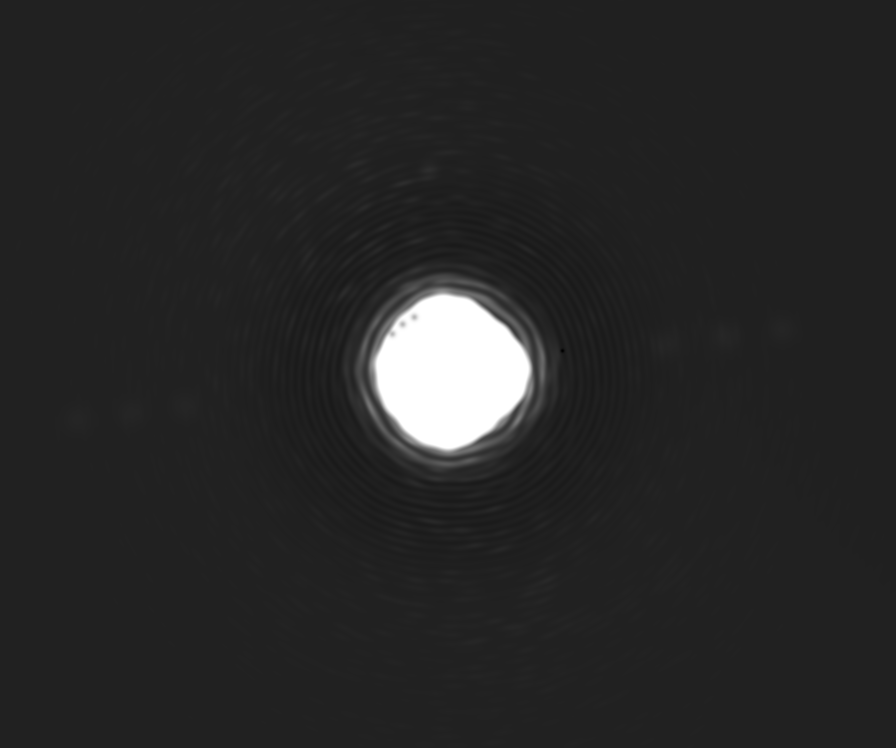
Write a Shadertoy shader that draws this background.

```glsl
// An overexposed point of light with diffraction rings and faint speckle on dark grey.
#define CENTRE vec2(0.006, 0.003)
#define DISC_RADIUS 0.1003
#define EDGE_SOFTNESS 0.0045
#define BACKGROUND 0.129
#define HALO_GAIN 0.33
#define HALO_WIDTH 0.026
#define RING_SPACING 0.0175
#define SPECKLE_SIZE 0.0115
#define SPECKLE_GAIN 0.06
#define STREAK_DIR vec2(0.992, 0.127)
#define TAU 6.2831853

vec2 hash2(vec2 cell) {
    vec3 q = fract(cell.xyx * vec3(0.1031, 0.1030, 0.0973));
    q += dot(q, q.yzx + 33.33);
    return fract((q.xx + q.yz) * q.zy);
}

float glow(vec2 p, vec2 at, float size) {
    vec2 d = (p - at) / size;
    return exp(-dot(d, d));
}

vec2 polar(float radius, float angle) {
    return radius * vec2(cos(angle), sin(angle));
}

// Cellular noise on concentric rows, giving short arcs of equal length.
float arcSpeckle(float r, float angle) {
    float turn = fract(angle / TAU + 1.0);
    float height = r / SPECKLE_SIZE;
    float sum = 0.0;
    for (int j = -1; j <= 1; j++) {
        float row = max(floor(height) + float(j), 0.0);
        float count = max(floor(row * 3.0), 3.0);
        float along = turn * count;
        for (int i = -1; i <= 1; i++) {
            float column = floor(along) + float(i);
            vec2 cell = vec2(mod(column, count), row);
            vec2 seed = hash2(cell + 7.0);
            vec2 d = vec2(along - column - seed.x, height - row - 0.3 - 0.4 * seed.y);
            float strength = hash2(cell + 91.0).x;
            sum += strength * strength * exp(-dot(d * d, vec2(3.5, 9.0)));
        }
    }
    return sum;
}

// Slightly lopsided, four-cornered outline of the disc.
float discRadius(float angle) {
    return DISC_RADIUS + 0.0037 * cos(4.0 * angle)
        + 0.0033 * (cos(3.0 * angle) - cos(angle))
        + 0.0007 * sin(11.0 * angle) + 0.0005 * sin(19.0 * angle + 1.0);
}

// Wavy rings, broken up by layered sines around the circle.
float rings(float r, float angle) {
    float warp = 0.9 * sin(2.0 * angle + 0.6) + 0.6 * sin(5.0 * angle + 2.0)
        + 0.4 * sin(9.0 * angle + r * 60.0);
    return sin(r * TAU / RING_SPACING + warp + 1.0);
}

void mainImage(out vec4 fragColor, in vec2 fragCoord) {
    vec2 p = (fragCoord - 0.5 * iResolution.xy) / iResolution.y - CENTRE;
    float r = length(p);
    float angle = atan(p.y, p.x);
    float outside = r - discRadius(angle);
    float beyond = max(outside, 0.0);
    float speckle = arcSpeckle(r, angle);
    float ring = rings(r, angle);

    // Dark field, dimmest in a band around the light
    float shade = BACKGROUND - 0.005 * smoothstep(0.1, 0.6, p.x + p.y);
    shade -= 0.017 * exp(-pow((r - 0.19) / 0.08, 2.0));

    // Speckle, strongest above left and below
    float sector = 0.35 + 0.75 * pow(max(cos(angle - 2.0), 0.0), 3.0)
        + 0.45 * pow(max(cos(angle + 1.4), 0.0), 4.0);
    shade += SPECKLE_GAIN * sector * speckle * exp(-pow(r / 0.36, 2.0));

    // Fine rings fading outward
    float fine = sin(r * TAU / 0.0112 + 1.2 * sin(3.0 * angle) + 0.7 * sin(7.0 * angle));
    shade += 0.010 * fine * exp(-pow((r - 0.18) / 0.07, 2.0));
    shade += 0.045 * ring * exp(-beyond / 0.028);

    // Bright halo hugging the disc
    float halo = exp(-pow(beyond / HALO_WIDTH, 2.0));
    shade += HALO_GAIN * halo * (0.62 + 0.2 * ring + 0.55 * speckle);

    // Faint knots along a tilted streak and above the disc
    for (int i = 0; i < 3; i++) {
        float k = float(i);
        shade += 0.020 * glow(p, STREAK_DIR * (0.29 + 0.077 * k), 0.018);
        shade += 0.016 * glow(p, -STREAK_DIR * (0.36 + 0.073 * k), 0.018);
    }
    shade += 0.03 * glow(p, vec2(-0.031, 0.271), 0.012);

    // Saturated disc with small notches in its upper left rim
    float pixel = 1.0 / iResolution.y;
    float soft = max(EDGE_SOFTNESS, pixel);
    float disc = 1.0 - smoothstep(-soft, soft, outside);
    shade = mix(shade, 1.0, disc);
    for (int i = 0; i < 3; i++) {
        float k = float(i);
        shade -= 0.28 * glow(p, polar(0.095 - 0.003 * k, 2.58 - 0.2 * k), 0.0045);
    }

    // Tiny dark fleck on the right
    shade -= 0.12 * glow(p, vec2(0.147, 0.028), 0.0025);

    fragColor = vec4(vec3(clamp(shade, 0.0, 1.0)), 1.0);
}
```
